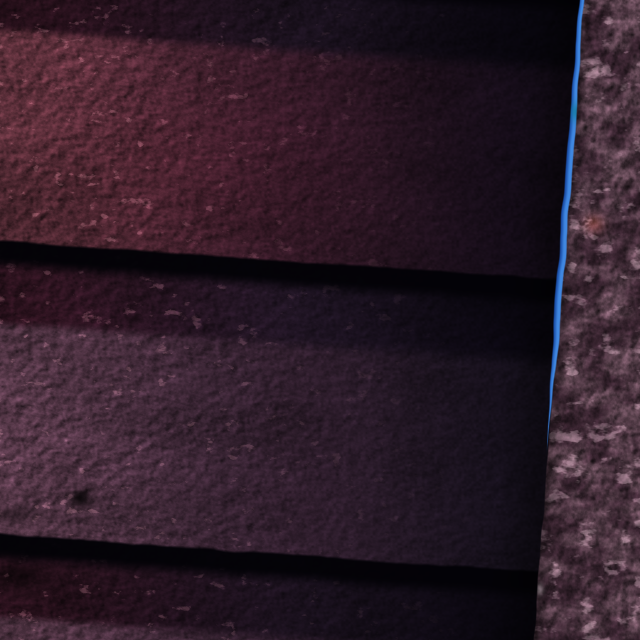
Write a WebGL 2 fragment shader that draws this texture.

```glsl
#version 300 es
precision highp float;
// Weathered overlapping boards in dim plum light, a thin blue gap and a rough post.

uniform vec2 u_resolution;
out vec4 outColor;

float hash(vec2 p) {
  vec3 q = fract(vec3(p.xyx) * 0.1031);
  q += dot(q, q.yzx + 33.33);
  return fract((q.x + q.y) * q.z);
}

float valueNoise(vec2 p) {
  vec2 i = floor(p), f = fract(p);
  f = f * f * (3.0 - 2.0 * f);
  return mix(mix(hash(i), hash(i + vec2(1, 0)), f.x),
             mix(hash(i + vec2(0, 1)), hash(i + vec2(1, 1)), f.x), f.y);
}

float fbm(vec2 p) {
  float sum = 0.0, amp = 0.5;
  for (int i = 0; i < 4; i++) {
    sum += amp * valueNoise(p);
    p = mat2(1.6, 1.2, -1.2, 1.6) * p + 17.3;
    amp *= 0.5;
  }
  return sum / 0.9375;
}

// Noise slope seen under a light from the upper left
float relief(vec2 p) {
  return fbm(p) - fbm(p + vec2(0.35, -0.35));
}

// Soft elliptical spot, 1 at its centre
float spot(vec2 p, vec2 centre, vec2 radius) {
  vec2 d = (p - centre) / radius;
  return exp(-dot(d, d));
}

// Three colour stops across the boards
vec3 ramp(vec3 left, vec3 middle, vec3 right, float x) {
  return mix(mix(left, middle, smoothstep(0.0, 0.52, x)), right, smoothstep(0.42, 0.86, x));
}

vec3 boards(vec2 p, float px) {
  const float PITCH = 0.459;
  float tilted = p.y + 0.076 * p.x - 0.008 * p.x * p.x;
  float wobble = 0.005 * (fbm(p * vec2(25.0, 8.0)) - 0.5);
  float drop = mod(0.622 - tilted + wobble, PITCH);
  float lower = smoothstep(0.54, 0.50, tilted);

  // Broad faces, warm above and greyer below
  vec3 warm = ramp(vec3(0.30, 0.155, 0.19), vec3(0.185, 0.09, 0.14), vec3(0.075, 0.045, 0.09), p.x);
  vec3 cool = ramp(vec3(0.285, 0.185, 0.24), vec3(0.175, 0.11, 0.165), vec3(0.08, 0.06, 0.105), p.x);
  vec3 face = mix(warm, cool, lower);
  face *= 1.0 + 0.25 * spot(p, vec2(0.05, 0.87), vec2(0.25, 0.10))
              + 0.18 * spot(p, vec2(0.05, 0.30), vec2(0.25, 0.12));
  face += vec3(0.035, 0.005, 0.01) * spot(p, vec2(0.30, 0.74), vec2(0.22, 0.15));

  // Recessed strip under each overlap
  vec3 strip = ramp(vec3(0.17, 0.07, 0.115), vec3(0.115, 0.075, 0.13), vec3(0.035, 0.025, 0.06), p.x);
  strip *= mix(0.85, 1.0, smoothstep(0.8, 0.5, tilted) * smoothstep(0.1, 0.2, tilted));
  float lipSoft = 0.008 + 0.012 * p.x;
  vec3 col = mix(strip, face, smoothstep(0.127 - lipSoft, 0.127 + lipSoft, drop));

  // Grain, fading into the shade on the right
  float lit = 1.0 - smoothstep(0.1, 0.85, p.x);
  float rough = relief(p * vec2(75.0, 95.0));
  float fine = valueNoise(p * 260.0) - 0.5;
  float blotch = fbm(p * vec2(9.0, 15.0)) - 0.5;
  col *= 1.0 + rough * mix(0.45, 1.0, lit) + fine * 0.26 + blotch * 0.45;
  float fleck = smoothstep(0.69, 0.84, fbm(p * vec2(55.0, 80.0) + 9.0));
  col += vec3(0.20, 0.14, 0.15) * fleck * lit;

  // Knots and stains at the lower left
  float stain = spot(p, vec2(0.125, 0.222), vec2(0.016, 0.012))
              + 0.7 * spot(p, vec2(0.03, 0.10), vec2(0.04, 0.018))
              + 0.5 * spot(p, vec2(0.02, 0.195), vec2(0.04, 0.014));
  col *= 1.0 - 0.75 * min(stain, 1.0);

  // Deep shadow below each board edge
  float edgeSoft = 0.004 + px;
  float gap = smoothstep(PITCH - edgeSoft, PITCH, drop)
            + 1.0 - smoothstep(0.022, 0.048, drop);
  col = mix(col, vec3(0.012, 0.008, 0.026), clamp(gap, 0.0, 1.0) * 0.97);
  return col;
}

vec3 post(vec2 p, float across) {
  float streak = fbm(p * vec2(28.0, 45.0));
  vec3 col = mix(vec3(0.22, 0.14, 0.185), vec3(0.39, 0.285, 0.335), smoothstep(0.25, 0.75, streak));
  col *= 0.92 + 1.2 * relief(p * vec2(70.0, 60.0)) + 0.3 * (valueNoise(p * 240.0) - 0.5);
  float chips = smoothstep(0.62, 0.78, fbm(p * vec2(38.0, 60.0) + 31.0));
  col += vec3(0.25, 0.22, 0.23) * chips;
  col += vec3(0.18, 0.06, 0.02) * spot(p, vec2(0.928, 0.65), vec2(0.015, 0.014));
  col += 0.4 * spot(p, vec2(0.843, 0.079), vec2(0.006, 0.009));
  return col * mix(0.65, 1.0, smoothstep(0.0, 0.025, across));
}

void main() {
  vec2 p = gl_FragCoord.xy / u_resolution;
  float px = 1.0 / min(u_resolution.x, u_resolution.y);

  // Slanting border between boards and post
  float across = p.x - (0.832 + 0.077 * p.y) + 0.003 * (valueNoise(vec2(p.y * 30.0, 4.0)) - 0.5);
  vec3 col = boards(p, px);
  col *= mix(0.6, 1.0, smoothstep(0.0, 0.09, -across));
  col = mix(col, post(p, across), smoothstep(-px, px, across - 0.002));

  // Blue gap, tapering at its lower end
  float halfWidth = 0.0052 * smoothstep(0.28, 0.52, p.y) * mix(1.0, 0.65, smoothstep(0.75, 1.0, p.y));
  float inside = smoothstep(px, -px, abs(across) - halfWidth) * smoothstep(0.29, 0.32, p.y);
  vec3 blue = mix(vec3(0.10, 0.30, 0.65), vec3(0.25, 0.53, 0.88), smoothstep(-0.005, 0.002, across));
  blue = mix(blue, vec3(0.05, 0.48, 0.60), 0.7 * spot(p, vec2(0.90, 0.825), vec2(0.01, 0.015)));
  col = mix(col, blue, inside);

  outColor = vec4(clamp(col, 0.0, 1.0), 1.0);
}
```
